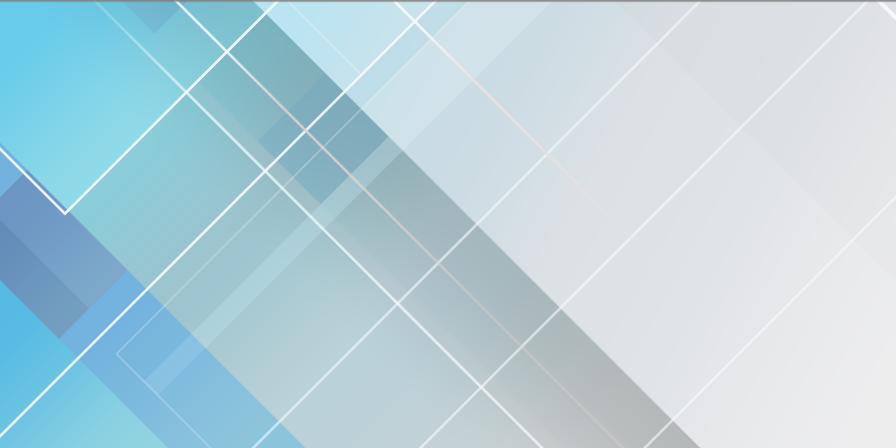
Write a WebGL 1 fragment shader that draws this background.

```glsl
precision highp float;
// Abstract background of diagonal glassy panels, from cyan to pale grey, crossed by fine white lines.
uniform vec2 u_resolution;

#define FOLD 0.563        // edge between the shaded panels and the pale side
#define RIBBON_TOP -0.318 // upper edge of the blue ribbon
#define RIBBON_LOW -0.625 // lower edge of the blue ribbon
#define CORNER 0.622      // where the bright cyan panel ends
#define LINE_WIDTH 0.0042 // half width of the bright lines
#define WHITE vec3(0.96, 0.98, 0.99)
#define PINK vec3(0.86, 0.82, 0.81)

float soft; // edge smoothing, about one pixel

float step1(float edge, float x) {
  return smoothstep(edge - soft, edge + soft, x);
}

float band(float lo, float hi, float x) {
  return step1(lo, x) * (1.0 - step1(hi, x));
}

float line(float x, float center, float width) {
  return 1.0 - smoothstep(width - soft * 0.7, width + soft * 0.7, abs(x - center));
}

// Panels on the left, shaded towards the fold
vec3 tealPanels(float u, float v) {
  vec3 cyan = mix(vec3(0.41, 0.80, 0.92), vec3(0.56, 0.85, 0.91), smoothstep(0.1, CORNER, v));
  vec3 teal = mix(vec3(0.54, 0.80, 0.85), vec3(0.61, 0.77, 0.81), smoothstep(CORNER, 1.05, v));
  teal = mix(teal, vec3(0.73, 0.82, 0.845), smoothstep(1.0, 1.6, v));
  teal = mix(teal, vec3(0.81, 0.825, 0.83), smoothstep(1.6, 2.4, v));
  vec3 col = mix(cyan, teal, step1(CORNER, v));
  col = mix(col, vec3(0.47, 0.74, 0.86), 0.6 * band(0.27, 0.42, u) * (1.0 - step1(0.42, v)));
  col *= 1.0 - 0.12 * smoothstep(0.0, FOLD, u);
  col = mix(col, vec3(0.44, 0.66, 0.76), 0.4 * band(0.26, FOLD, u) * band(0.89, 1.172, v));
  col = mix(col, PINK, 0.13 * band(0.21, 0.26, u) * step1(CORNER, v));
  // Translucent pale strip
  float strip = band(1.172, 1.235, v) * step1(-0.53, u);
  return mix(col, vec3(0.76, 0.90, 0.94), 0.32 * strip);
}

// Blue ribbon and the cyan triangle beneath it
vec3 blueRibbon(float u, float v, vec3 col) {
  vec3 ribbon = mix(vec3(0.45, 0.70, 0.87), vec3(0.55, 0.77, 0.86), smoothstep(0.9, 1.6, v));
  vec3 dusk = mix(vec3(0.39, 0.55, 0.73), vec3(0.45, 0.62, 0.75), smoothstep(0.5, 0.89, v));
  dusk += 0.04 * step1(-0.49, u);
  ribbon = mix(ribbon, dusk, band(0.44, 0.888, v));
  ribbon = mix(ribbon, vec3(0.62, 0.82, 0.92), 0.35 * band(1.172, 1.235, v) * step1(-0.53, u));
  col = mix(col, ribbon, 1.0 - step1(RIBBON_TOP, u));
  vec3 triangle = mix(vec3(0.34, 0.73, 0.89), vec3(0.57, 0.83, 0.88), smoothstep(0.7, 1.35, v));
  return mix(col, triangle, 1.0 - step1(RIBBON_LOW, u));
}

// Pale side beyond the fold
vec3 palePanels(float u, float v) {
  float t = v + 0.3 * (u - FOLD);
  vec3 col = mix(vec3(0.70, 0.87, 0.92), vec3(0.79, 0.86, 0.89), smoothstep(0.65, 1.3, t));
  col = mix(col, vec3(0.87, 0.885, 0.90), smoothstep(1.3, 2.0, t));
  col = mix(col, vec3(0.93, 0.93, 0.935), smoothstep(2.0, 3.1, t));
  col += vec3(0.03, 0.025, 0.025) * (1.0 - step1(1.235, v));
  col = mix(col, vec3(0.64, 0.82, 0.89), 0.3 * band(0.974, 1.05, v));
  return col - 0.012 * step1(1.37, u);
}

// Fine diagonal lines
vec3 drawLines(float u, float v, vec3 col) {
  // Bright corner in the cyan panel
  float corner = max(line(v, CORNER, LINE_WIDTH) * step1(-0.336, u),
                     line(u, -0.332, LINE_WIDTH) * (1.0 - step1(CORNER, v)));
  col = mix(col, WHITE, 0.95 * corner);

  // Rising lines, weaker towards the right
  col = mix(col, WHITE, 0.9 * line(v, 0.974, LINE_WIDTH));
  for (int i = 0; i < 3; i++) {
    float k = float(i);
    float place = 1.565 + k * (0.31 + 0.0635 * k);
    col = mix(col, WHITE, 0.6 * line(v, place, LINE_WIDTH));
  }

  // Falling lines, two of them turning pink
  float fade = smoothstep(0.2, 0.75, v);
  col = mix(col, WHITE, mix(0.2, 0.75, fade) * line(u, 0.21, LINE_WIDTH));
  vec3 tint = mix(WHITE, PINK, smoothstep(0.55, 0.9, v));
  float thin = mix(0.85, 0.35, smoothstep(1.1, 1.9, v));
  col = mix(col, tint, thin * line(u, 0.391, LINE_WIDTH));
  tint = mix(WHITE, vec3(0.91, 0.88, 0.88), smoothstep(0.9, 1.3, v));
  col = mix(col, tint, (1.0 - smoothstep(1.2, 2.5, v)) * line(u, 0.878, LINE_WIDTH));
  col = mix(col, WHITE, 0.9 * line(u, 1.96, LINE_WIDTH * 1.5));

  // Faint outline beside the strip
  float faint = max(line(v, 1.05, 0.003) * step1(-0.53, u),
                    line(u, -0.53, 0.003) * step1(1.05, v));
  faint = max(faint, line(u, 0.64, 0.003) * (1.0 - step1(0.974, v)));
  return mix(col, WHITE, 0.25 * faint);
}

void main() {
  vec2 p = gl_FragCoord.xy / u_resolution.y;
  soft = 1.2 / u_resolution.y;
  float u = p.x + p.y - 1.0; // constant along falling diagonals
  float v = p.x - p.y + 1.0; // constant along rising diagonals

  vec3 col = blueRibbon(u, v, tealPanels(u, v));
  col = mix(col, palePanels(u, v), step1(FOLD, u));
  col = drawLines(u, v, col);

  // Thin grey border along the top
  col = mix(col, vec3(0.5), 0.85 * smoothstep(0.996 - soft, 0.996 + soft, p.y));
  gl_FragColor = vec4(col, 1.0);
}
```
